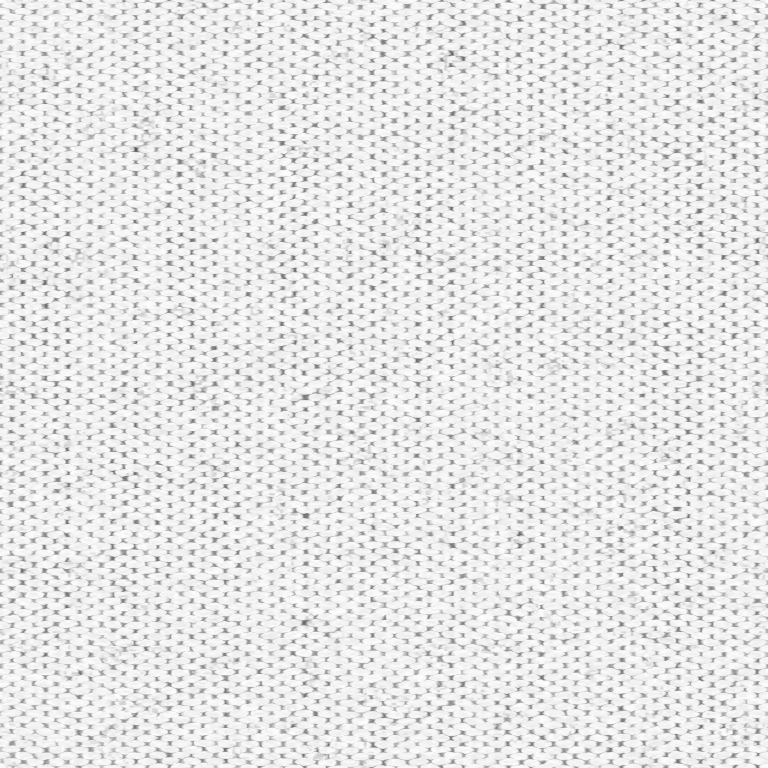
This texture is drawn by a WebGL 1 fragment shader. Its source:

```glsl
precision highp float;
// White rib-woven canvas: staggered blunt thread floats with small grey gaps between them.

uniform vec2 u_resolution;

const vec2 REPEATS = vec2(34.0, 64.0);       // floats across and down, per lattice
const vec2 FLOAT_RADII = vec2(0.458, 0.355); // half size of a float, in repeats
const vec2 BLUNTNESS = vec2(2.7, 2.2);       // 2 is an ellipse, more is squarer
const vec2 CENTRE_JITTER = vec2(0.04, 0.07);
const float SIZE_JITTER = 0.12;
const float MAX_SLANT = 0.14;
const vec2 WARP = vec2(0.07, 0.24);          // slow bending of the threads
const float RAGGEDNESS = 0.13;
const float CREASE_START = 0.44;             // where the float begins to darken
const float GAP_FULL = 1.25;                 // where the gap is darkest
const float GAP_DEPTH = 0.36;
const float FIBRE_DEPTH = 0.06;
const float FLECK_DEPTH = 0.13;
const vec3 THREAD_COLOUR = vec3(0.958);

float hash(vec2 p) {
  return fract(sin(dot(p, vec2(127.1, 311.7))) * 43758.5453);
}

// Value noise that wraps after the given number of cells
float noise(vec2 uv, vec2 cells) {
  vec2 p = uv * cells;
  vec2 i = floor(p);
  vec2 f = p - i;
  f = f * f * (3.0 - 2.0 * f);
  vec2 a = mod(i, cells);
  vec2 b = mod(i + 1.0, cells);
  return mix(mix(hash(a), hash(vec2(b.x, a.y)), f.x),
             mix(hash(vec2(a.x, b.y)), hash(b), f.x), f.y);
}

// Superellipse distance to the nearest float of one lattice; y holds its random tone
vec2 floatShape(vec2 p, float shift) {
  vec2 cell = floor(p - shift + 0.5);
  vec2 id = mod(cell, REPEATS) + shift * 37.0;
  vec2 local = p - shift - cell;
  local -= CENTRE_JITTER * (vec2(hash(id + 3.1), hash(id + 7.7)) - 0.5);
  local.y += local.x * MAX_SLANT * (hash(id + 13.3) - 0.5);
  vec2 size = vec2(hash(id + 19.9), hash(id + 23.5)) - 0.5;
  vec2 q = abs(local) / (FLOAT_RADII * (1.0 + SIZE_JITTER * size));
  q = pow(q + 0.0001, BLUNTNESS);
  return vec2(q.x + q.y, hash(id + 31.3));
}

void main() {
  vec2 uv = gl_FragCoord.xy / u_resolution;

  // Slightly uneven thread paths with fuzzy outlines
  vec2 bend = vec2(noise(uv, vec2(9.0, 14.0)), noise(uv + 0.37, vec2(17.0, 11.0))) - 0.5;
  vec2 ragged = vec2(noise(uv, vec2(204.0, 256.0)), noise(uv + 0.61, vec2(204.0, 256.0))) - 0.5;
  vec2 p = uv * REPEATS + WARP * bend + RAGGEDNESS * ragged;

  // Two interleaved lattices; the higher float covers the other
  vec2 even = floatShape(p, 0.0);
  vec2 odd = floatShape(p, 0.5);
  vec2 top = even.x < odd.x ? even : odd;

  // Gaps differ from column to column and from spot to spot
  float column = noise(uv, vec2(2.0 * REPEATS.x, 3.0));
  float spot = noise(uv, 2.0 * REPEATS);
  float depth = GAP_DEPTH * (0.55 + 0.55 * column + 0.4 * spot);
  float gap = smoothstep(CREASE_START, GAP_FULL, top.x);

  // Fine fibres and scattered worn grey flecks
  float fibre = noise(uv, vec2(170.0, 384.0)) - 0.5;
  float patchy = smoothstep(0.6, 0.95, noise(uv + 0.23, vec2(41.0, 57.0)));
  float fleck = patchy * smoothstep(0.5, 0.9, noise(uv + 0.71, vec2(210.0, 300.0)));

  float shade = depth * gap + FLECK_DEPTH * fleck;
  shade += FIBRE_DEPTH * fibre + 0.015 * (top.y - 0.5);
  gl_FragColor = vec4(clamp(THREAD_COLOUR - shade, 0.0, 1.0), 1.0);
}
```
